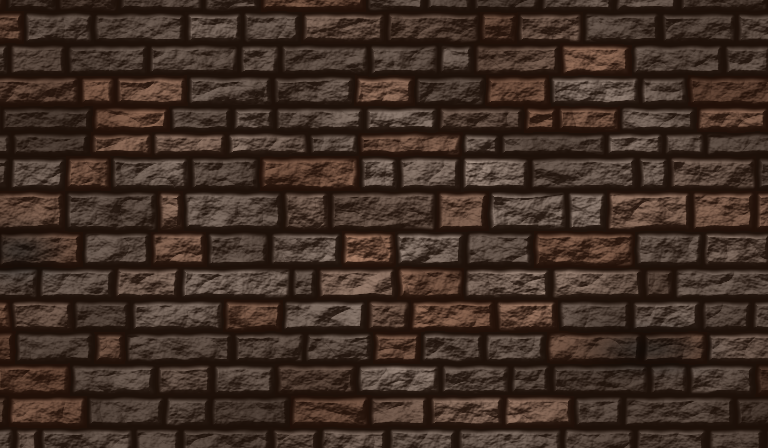
Write a Shadertoy shader that draws this texture.

```glsl
// Old wall of rough-hewn brown stone, laid in fifteen uneven courses.
// Each block is a rounded box with a chipped height field, lit from above left;
// gradient noise adds wobble to the joints, grain, soot and weathering.

const vec3  DARK_EARTH   = vec3(0.10, 0.052, 0.025);
const vec3  PALE_STONE   = vec3(0.56, 0.49, 0.445);
const vec3  RUST_TINT    = vec3(1.14, 0.97, 0.86);
const vec3  SOOT_TINT    = vec3(0.58, 0.68, 0.76);
const vec3  LIGHT_DIR    = vec3(-0.37, 0.72, 0.59);
const int   COURSES      = 15;
const float COURSE_H     = 0.0714;  // usual course height
const float TOP_OFFSET   = 0.0446;  // part of the first course cut off
const float COURSE_SHIFT = 0.036;   // unevenness around the sixth course
const float BLOCK_W      = 0.156;   // mean block width
const float WIDTH_JITTER = 0.72;
const float JOINT        = 0.0032;  // half width of a joint
const float CORNER       = 0.008;
const float BEVEL        = 0.011;
const float WOBBLE       = 0.0045;
const float RELIEF       = 0.013;
const float EPS          = 0.0016;  // step for the surface slope

float hash(vec2 p) {
    vec3 q = fract(p.xyx * vec3(0.1031, 0.1030, 0.0973));
    q += dot(q, q.yzx + 33.33);
    return fract((q.x + q.y) * q.z);
}

float cornerSlope(vec2 cell, vec2 offset) {
    float angle = 6.2832 * hash(cell + 71.0);
    return dot(vec2(cos(angle), sin(angle)), offset);
}

float gradientNoise(vec2 p) {
    vec2 i = floor(p), f = p - i, e = vec2(1.0, 0.0);
    vec2 u = f * f * f * (f * (f * 6.0 - 15.0) + 10.0);
    return mix(mix(cornerSlope(i, f), cornerSlope(i + e, f - e), u.x),
               mix(cornerSlope(i + e.yx, f - e.yx), cornerSlope(i + 1.0, f - 1.0), u.x), u.y);
}

float fbm(vec2 p) {
    float sum = 0.0, amp = 1.0;
    for (int k = 0; k < 4; k++) {
        sum += amp * gradientNoise(p);
        p = mat2(1.6, 1.2, -1.2, 1.6) * p + 9.7;
        amp *= 0.5;
    }
    return sum;
}

// Distance of a course's upper edge from the top of the canvas
float courseEdge(float row) {
    float bump = (row - 6.3) / 1.5;
    return row * COURSE_H - TOP_OFFSET - COURSE_SHIFT * exp(-bump * bump);
}

float columnEdge(float col, float row) {
    float jitter = WIDTH_JITTER * (hash(vec2(col, row) + 17.0) - 0.5);
    return (col + jitter - hash(vec2(row, 5.0))) * BLOCK_W;
}

// Surface height; also returns the block id and its coverage
float wallHeight(vec2 p, out vec2 id, out float face) {
    vec2 w = vec2(p.x, 1.0 - p.y);
    w += WOBBLE * vec2(gradientNoise(p * 24.0), gradientNoise(p * 21.0 + 40.0));

    float row = 0.0;
    for (int k = 1; k < COURSES; k++) row += step(courseEdge(float(k)), w.y);
    float col = floor(w.x / BLOCK_W + hash(vec2(row, 5.0)));
    if (w.x < columnEdge(col, row)) col -= 1.0;
    else if (w.x >= columnEdge(col + 1.0, row)) col += 1.0;
    id = vec2(col, row);

    vec2 lo = vec2(columnEdge(col, row), courseEdge(row));
    vec2 hi = vec2(columnEdge(col + 1.0, row), courseEdge(row + 1.0));
    vec2 local = w - 0.5 * (lo + hi);
    vec2 q = abs(local) - 0.5 * (hi - lo) + JOINT + CORNER;
    float inside = CORNER - length(max(q, 0.0)) - min(max(q.x, q.y), 0.0);
    face = smoothstep(-0.001, BEVEL, inside);

    // Tilted face, broad chisel ridges and fine chips
    vec2 tilt = vec2(hash(id + 3.0), hash(id + 8.0)) - 0.5;
    vec2 s = p + id * 3.71;
    float ridges = abs(gradientNoise(mat2(13.0, 6.0, -8.0, 17.0) * s));
    float chips = fbm(s * vec2(17.0, 23.0));
    return face * (RELIEF * (0.9 + 1.5 * ridges + chips) + 0.3 * dot(tilt, local));
}

float patchAt(vec2 p, vec2 center, vec2 size) {
    vec2 d = (p - center) / size;
    return exp(-dot(d, d));
}

void mainImage(out vec4 fragColor, in vec2 fragCoord) {
    vec2 p = fragCoord / iResolution.y;
    vec2 id, otherId;
    float face, otherFace;
    float h  = wallHeight(p, id, face);
    float hx = wallHeight(p + vec2(EPS, 0.0), otherId, otherFace);
    float hy = wallHeight(p + vec2(0.0, EPS), otherId, otherFace);

    // Relief lighting, darkened in the joints
    vec3 normal = normalize(vec3(h - hx, h - hy, EPS));
    float diffuse = max(dot(normal, LIGHT_DIR), 0.0);
    float tone = mix(0.03, 0.10 + 0.66 * diffuse, face);

    // Block variation, weathering, grain and a broad pool of light
    tone *= 0.78 + 0.44 * hash(id + 29.0);
    tone *= 1.0 + 0.4 * gradientNoise(p * 4.0 + 12.0);
    tone += 0.07 * face * gradientNoise(p * 95.0);
    tone *= 0.68 + 0.5 * patchAt(p, vec2(0.92, 0.52), vec2(0.85, 0.55));

    // Rusty blocks and sooty stains
    vec3 color = mix(DARK_EARTH, PALE_STONE, clamp(tone, -0.1, 1.15));
    color *= mix(vec3(1.0), RUST_TINT, smoothstep(0.6, 1.0, hash(id + 53.0)));
    float soot = patchAt(p, vec2(0.04, 0.44), vec2(0.09, 0.05))
               + patchAt(p, vec2(1.45, 0.22), vec2(0.12, 0.04));
    color *= mix(vec3(1.0), SOOT_TINT, min(soot, 1.0));
    fragColor = vec4(color, 1.0);
}
```
